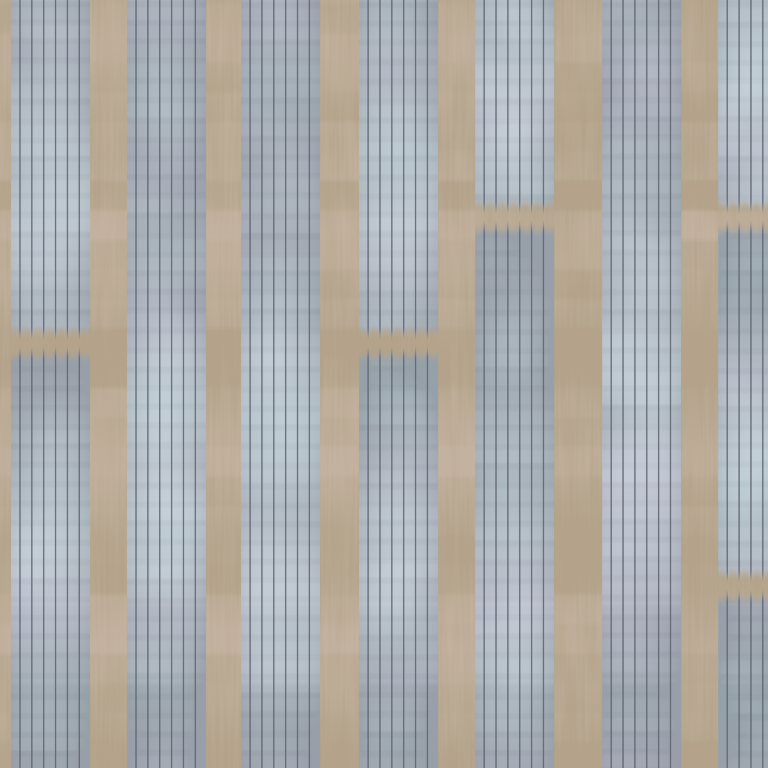
A WebGL 2 fragment shader for this texture:

```glsl
#version 300 es
precision highp float;
// Facade of seven tall ribbed glass bays between timber strips, some bays cut by soft timber bars.
// Each bay is a box mask with evenly spaced dark ribs; its shading comes from vertical glows
// and gradient noise, and the timber is stacked blocks with fine vertical grain.

uniform vec2 u_resolution;
out vec4 outColor;

const int BAYS = 7;
const float BAY_WIDTH = 0.1029;
const float RIB_STEP = 0.01545;
const float RIB_START = 0.0117;
const float TAU = 6.2831853;

const vec3 GLASS_DARK = vec3(0.595, 0.625, 0.665);
const vec3 GLASS_LIGHT = vec3(0.785, 0.825, 0.86);
const vec3 RIB = vec3(0.36, 0.385, 0.42);
const vec3 WOOD_TAN = vec3(0.705, 0.64, 0.54);
const vec3 WOOD_PINK = vec3(0.77, 0.70, 0.63);

// Heights of the cross bars per bay; negative means none
const vec2 BARS[BAYS] = vec2[](vec2(0.553, -1.0), vec2(-1.0), vec2(-1.0),
    vec2(0.553, -1.0), vec2(0.717, -1.0), vec2(-1.0), vec2(0.717, 0.237));
// Heights of the brightest reflections per bay
const vec2 GLOWS[BAYS] = vec2[](vec2(0.74, 0.29), vec2(0.45, 0.32), vec2(0.22, 0.46),
    vec2(0.75, 0.27), vec2(0.87, 0.18), vec2(0.55, 0.36), vec2(0.87, 0.39));

float hash(vec2 p) {
    p = fract(p * vec2(0.1031, 0.1137));
    p += dot(p, p.yx + 33.33);
    return fract((p.x + p.y) * p.x * 57.31);
}

float gradientDot(vec2 cell, vec2 offset) {
    float a = TAU * hash(cell);
    return dot(vec2(cos(a), sin(a)), offset);
}

// Gradient noise, roughly -0.7 to 0.7
float noise(vec2 p) {
    vec2 i = floor(p), f = fract(p);
    vec2 w = f * f * f * (f * (f * 6.0 - 15.0) + 10.0);
    vec2 e = vec2(0.0, 1.0);
    float low = mix(gradientDot(i, f), gradientDot(i + e.yx, f - e.yx), w.x);
    float high = mix(gradientDot(i + e, f - e), gradientDot(i + e.yy, f - e.yy), w.x);
    return mix(low, high, w.y);
}

float bayStart(int k) {
    return 0.0143 + 0.1511 * float(k) + (k > 4 ? 0.0143 : 0.0) - (k == 2 ? 0.0026 : 0.0);
}

float coverage(float dist, float soft) {
    return 1.0 - smoothstep(-soft, soft, dist);
}

// Random tone per block, softly joined to the next block
float blockTone(float y, float rows, float seed) {
    float row = floor(y * rows);
    float blend = smoothstep(0.75, 1.0, fract(y * rows));
    return mix(hash(vec2(row, seed)), hash(vec2(row + 1.0, seed)), blend) - 0.5;
}

vec3 woodColor(vec2 p, float strip) {
    float tone = 0.45 + 0.24 * cos(TAU * (p.y - 0.94) / 0.267);
    tone += 0.45 * blockTone(p.y, 26.0, 3.0) + 0.3 * blockTone(p.y, 26.0, strip + 11.0);
    tone += 0.28 * noise(vec2(p.x * 260.0, p.y * 9.0)) + 0.25 * noise(p * vec2(45.0, 12.0));
    tone -= strip > 4.5 ? 0.18 : 0.0;
    return mix(WOOD_TAN, WOOD_PINK, clamp(tone, 0.0, 1.0));
}

float glow(float y, float center) {
    float d = (y - center) / 0.15;
    return exp(-d * d);
}

// Shadow hanging below a bar
float barShadow(float y, float bar) {
    float d = bar - y;
    return bar > 0.0 && d > 0.0 ? exp(-d / 0.085) : 0.0;
}

vec3 glassColor(vec2 p, float u, float seed, vec2 glows, vec2 bars) {
    float tone = 0.42 + 0.42 * max(glow(p.y, glows.x), glow(p.y, glows.y));
    tone -= 0.5 * max(barShadow(p.y, bars.x), barShadow(p.y, bars.y));
    tone -= 0.32 * pow(abs(u - 0.43) * 1.8, 2.0);
    // Wide reflected steps shared by all bays
    tone -= 0.16 * smoothstep(0.115, 0.105, p.y) + 0.09 * glow(p.y * 5.0, 3.03);
    tone -= 0.08 * smoothstep(0.215, 0.208, p.y);
    // Faint horizontal courses
    float course = fract(p.y * 40.0 + 0.25 * noise(vec2(seed, p.y * 9.0)));
    tone -= 0.1 * smoothstep(0.5, 0.7, course) * smoothstep(1.0, 0.85, course);
    tone += 0.2 * noise(vec2(p.x * 14.0 + seed, p.y * 11.0)) + 0.1 * blockTone(p.y, 40.0, seed);
    vec3 color = mix(GLASS_DARK, GLASS_LIGHT, clamp(tone, 0.0, 1.0));
    return color + vec3(-0.012, 0.006, -0.004) * noise(vec2(seed, p.y * 7.0)) * 2.0;
}

void main() {
    vec2 p = gl_FragCoord.xy / u_resolution;
    float px = 0.6 / u_resolution.x;

    float strip = 0.0;
    for (int k = 0; k < BAYS; k++) strip += step(bayStart(k) + 0.5 * BAY_WIDTH, p.x);
    vec3 wood = woodColor(p, strip);
    vec3 color = wood;

    for (int k = 0; k < BAYS; k++) {
        float x = p.x - bayStart(k);
        float bay = coverage(abs(x - 0.5 * BAY_WIDTH) - 0.5 * BAY_WIDTH, px);
        if (bay <= 0.0) continue;

        float ribDist = abs(fract((x - RIB_START) / RIB_STEP + 0.5) - 0.5) * RIB_STEP;
        float rib = coverage(ribDist - 0.0009, max(px, 0.0008));
        vec3 glass = glassColor(p, x / BAY_WIDTH, float(k) * 7.3, GLOWS[k], BARS[k]);
        glass = mix(glass, RIB, 0.85 * rib);

        // Bars with blurred edges, notched where ribs run into them
        float halfBar = 0.018 - 0.007 * exp(-ribDist / 0.0025);
        float barDist = min(abs(p.y - BARS[k].x), abs(p.y - BARS[k].y)) - halfBar;
        color = mix(color, mix(glass, mix(wood, WOOD_TAN, 0.35), coverage(barDist, 0.010)), bay);
    }
    outColor = vec4(color, 1.0);
}
```
